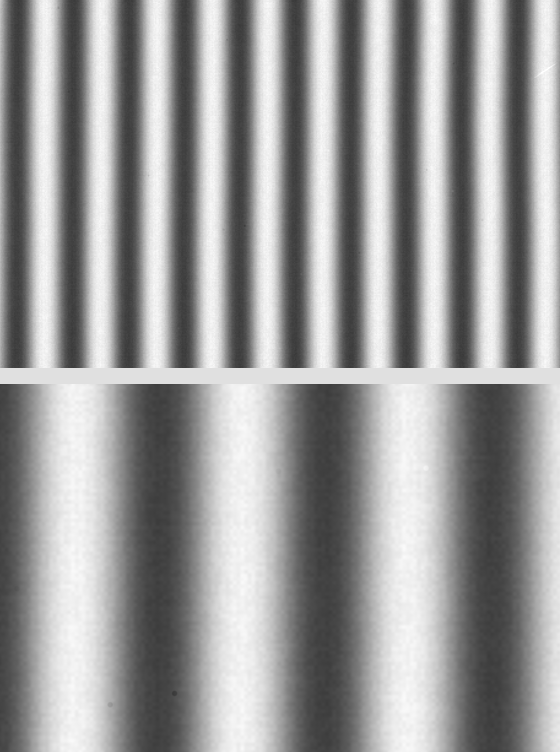
Top: the whole. Bottom: its middle third, enlarged.
Write a Shadertoy shader that draws this pattern.

```glsl
// Soft vertical grey bands, close to a sine wave, with paper grain and light wear.

const float TAU = 6.2831853;
const float BAND_COUNT = 10.075;     // bands across the canvas
const float FIRST_CREST = 0.81;      // centre of the first light band, in periods
const float MID_GREY = 0.599;
const float CONTRAST = 0.35;
const float PLATEAU = 0.14;          // flattening of crests and troughs
const float DRIFT = 0.035;           // sideways wander of the bands, in periods
const float GRAIN_CELLS = 300.0;     // grain cells per canvas height
const float GRAIN_AMOUNT = 0.042;
const float MOTTLE_AMOUNT = 0.018;
const float THREAD_COUNT = 110.0;    // weave threads per canvas height
const float THREAD_AMOUNT = 0.006;
const float SPECK_CELLS = 14.0;      // speck cells per canvas height
const float SPECK_CHANCE = 0.10;
const float SPECK_RADIUS = 0.0028;
const vec2 SCRATCH_START = vec2(1.448, 0.786);
const vec2 SCRATCH_END = vec2(1.522, 0.835);
const float SCRATCH_WIDTH = 0.0012;

float hash(vec2 cell) {
    uvec2 q = uvec2(ivec2(cell)) * uvec2(1597u, 3812u) + uvec2(7919u, 104729u);
    uint n = (q.x ^ (q.y << 7)) * 747796u + q.y * 2891u;
    n = (n ^ (n >> 15)) * 73244475u;
    n = (n ^ (n >> 16)) * 73244475u;
    n ^= n >> 15;
    return float(n >> 8) / 16777216.0;
}

float valueNoise(vec2 p) {
    vec2 cell = floor(p);
    vec2 f = fract(p);
    f = f * f * (3.0 - 2.0 * f);
    float low = mix(hash(cell), hash(cell + vec2(1, 0)), f.x);
    float high = mix(hash(cell + vec2(0, 1)), hash(cell + vec2(1, 1)), f.x);
    return mix(low, high, f.y);
}

float segmentDistance(vec2 p, vec2 a, vec2 b) {
    vec2 along = b - a;
    float t = clamp(dot(p - a, along) / dot(along, along), 0.0, 1.0);
    return length(p - a - along * t);
}

// Flattened sine: 1 on a light crest, -1 in a dark trough
float bandWave(vec2 uv) {
    float wander = DRIFT * (valueNoise(vec2(uv.x * 4.0, uv.y * 3.0) + 20.0) - 0.5);
    float lean = 0.04 * (0.5 - uv.y) * (1.0 - uv.x);
    float s = cos(TAU * (uv.x * BAND_COUNT - FIRST_CREST + wander + lean));
    return s * (1.0 + PLATEAU * (1.0 - s * s));
}

// Sparse light and dark flecks, one at most per cell
float specks(vec2 p, float edge) {
    vec2 cell = floor(p * SPECK_CELLS);
    float present = step(hash(cell + 301.0), SPECK_CHANCE);
    vec2 offset = 0.2 + 0.6 * vec2(hash(cell + 57.0), hash(cell + 113.0));
    float radius = SPECK_RADIUS * mix(0.4, 1.0, hash(cell + 211.0));
    float d = length(p - (cell + offset) / SPECK_CELLS) - radius;
    float strength = mix(-0.10, 0.06, hash(cell + 401.0));
    return present * strength * (1.0 - smoothstep(-edge, edge, d));
}

void mainImage(out vec4 fragColor, in vec2 fragCoord) {
    vec2 uv = fragCoord / iResolution.xy;
    vec2 p = fragCoord / iResolution.y;
    float edge = 1.0 / iResolution.y;

    float wave = bandWave(uv);
    float grey = MID_GREY + CONTRAST * wave;

    // Troughs deepen slightly towards the top and bottom
    float fromMiddle = 2.0 * uv.y - 1.0;
    grey += 0.012 * (0.4 - fromMiddle * fromMiddle) * (0.5 - 0.5 * wave);

    // Paper grain, mottling and faint weave
    float light = mix(0.7, 1.0, 0.5 + 0.5 * wave);
    float grain = valueNoise(p * GRAIN_CELLS) - 0.5;
    float mottle = valueNoise(p * 70.0 + 40.0) - 0.5;
    float weave = cos(TAU * THREAD_COUNT * p.x) + 0.6 * cos(TAU * THREAD_COUNT * p.y);
    grey += light * (GRAIN_AMOUNT * grain + MOTTLE_AMOUNT * mottle + THREAD_AMOUNT * weave);

    // Wear: flecks and one broken hairline scratch
    grey += specks(p, edge);
    float scratch = segmentDistance(p, SCRATCH_START, SCRATCH_END) - SCRATCH_WIDTH;
    float broken = smoothstep(0.2, 0.7, valueNoise(p * 90.0 + 7.0));
    grey += 0.11 * broken * (1.0 - smoothstep(-edge, edge, scratch));

    fragColor = vec4(vec3(clamp(grey, 0.0, 1.0)), 1.0);
}
```
